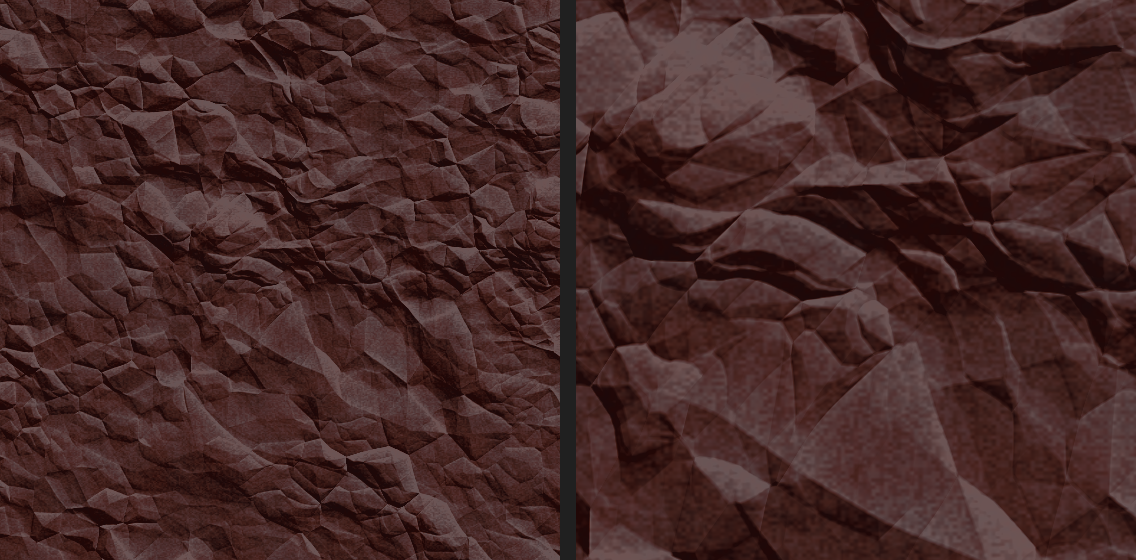
Left: the whole. Right: its middle third, enlarged.
A WebGL 1 fragment shader for this texture:

```glsl
precision highp float;
uniform vec2 u_resolution;

#define FOLD_SCALE 5.6       // largest facets per canvas side
#define FOLD_STRETCH 1.22    // elongation of the facets
#define FOLD_ANGLE 0.45      // main fold direction, falling to the right
#define CREASE_SOFT 0.03     // roundness of the creases
#define SLOPE_STEP 0.0013    // sampling distance of the slope
#define CONTRAST 0.8
#define GRAIN 0.95
#define LIGHT_DIR vec2(0.42, 0.9075)

float hash(vec2 p) {
  return fract(sin(dot(p, vec2(127.1, 311.7))) * 43758.5453);
}

vec2 hash2(vec2 p) {
  return vec2(hash(p), hash(p + 37.3));
}

float noise(vec2 p) {
  vec2 i = floor(p), f = fract(p);
  f = f * f * (3.0 - 2.0 * f);
  return mix(mix(hash(i), hash(i + vec2(1.0, 0.0)), f.x),
             mix(hash(i + vec2(0.0, 1.0)), hash(i + vec2(1.0, 1.0)), f.x), f.y);
}

vec2 noise2(vec2 p) {
  return vec2(noise(p), noise(p + 19.7)) - 0.5;
}

// Facets raised or sunk between straight creases; zero on every cell border
float folds(vec2 p, float seed) {
  vec2 cell = floor(p), nearestCell = cell;
  float nearest = 9.0, second = 9.0;
  for (int y = -1; y <= 1; y++) {
    for (int x = -1; x <= 1; x++) {
      vec2 id = cell + vec2(float(x), float(y));
      vec2 toSite = id + 0.1 + 0.8 * hash2(id + seed) - p;
      float d = dot(toSite, toSite);
      if (d < nearest) {
        second = nearest;
        nearest = d;
        nearestCell = id;
      } else {
        second = min(second, d);
      }
    }
  }
  float lift = mix(-0.65, 1.0, hash(nearestCell + seed + 71.9));
  return lift * (sqrt(second - nearest + CREASE_SOFT) - sqrt(CREASE_SOFT));
}

// Crumpled sheet: folds of shrinking size, each bent by the larger ones
float sheetHeight(vec2 p) {
  float height = 0.5 * noise(p * 9.0) / 9.0;
  vec2 bent = p + 0.04 * noise2(p * 4.5) + 0.008 * noise2(p * 17.0);
  float scale = FOLD_SCALE;
  for (int i = 0; i < 4; i++) {
    float layer = float(i);
    float angle = FOLD_ANGLE + 0.6 * sin(layer * 2.4);
    float c = cos(angle), s = sin(angle);
    vec2 q = mat2(c, s, -s, c) * (bent + 0.25 * height) * vec2(1.0, FOLD_STRETCH);
    float patchy = mix(0.35, 1.6, smoothstep(0.2, 0.8, noise(p * 4.0 + layer * 7.3)));
    float weight = 0.6 + 0.32 * sin(layer);
    height += weight * patchy * folds(q * scale, layer * 13.7) / scale;
    scale *= 1.75;
  }
  return height;
}

// Shadow to highlight, one colour per unit of tone
vec3 leatherRamp(float tone) {
  vec3 col = mix(vec3(0.12, 0.03, 0.03), vec3(0.19, 0.08, 0.07), clamp(tone, 0.0, 1.0));
  col = mix(col, vec3(0.26, 0.13, 0.11), clamp(tone - 1.0, 0.0, 1.0));
  col = mix(col, vec3(0.31, 0.18, 0.18), clamp(tone - 2.0, 0.0, 1.0));
  col = mix(col, vec3(0.35, 0.25, 0.25), clamp(tone - 3.0, 0.0, 1.0));
  return mix(col, vec3(0.42, 0.33, 0.33), clamp(tone - 4.0, 0.0, 1.0));
}

void main() {
  vec2 p = gl_FragCoord.xy / min(u_resolution.x, u_resolution.y);

  // Slope towards the light, with the extremes compressed
  vec2 stepToLight = LIGHT_DIR * SLOPE_STEP;
  float slope = (sheetHeight(p - stepToLight) - sheetHeight(p + stepToLight)) / (2.0 * SLOPE_STEP);
  float shade = CONTRAST * slope;
  shade /= sqrt(1.0 + 0.12 * shade * shade);

  // Paper grain and worn patches
  float grain = noise(p * vec2(390.0, 470.0)) - 0.5;
  float wear = noise(p * 14.0) + noise(p * 60.0) - 1.0;
  shade += GRAIN * grain + 0.15 * wear;

  // Red and violet mottling
  float mottle = noise(p * 28.0 + 5.1) + noise(p * 310.0) - 1.0;
  vec3 col = leatherRamp(2.4 + 1.45 * shade);
  col += mottle * vec3(0.018, -0.006, -0.012);

  gl_FragColor = vec4(col, 1.0);
}
```
